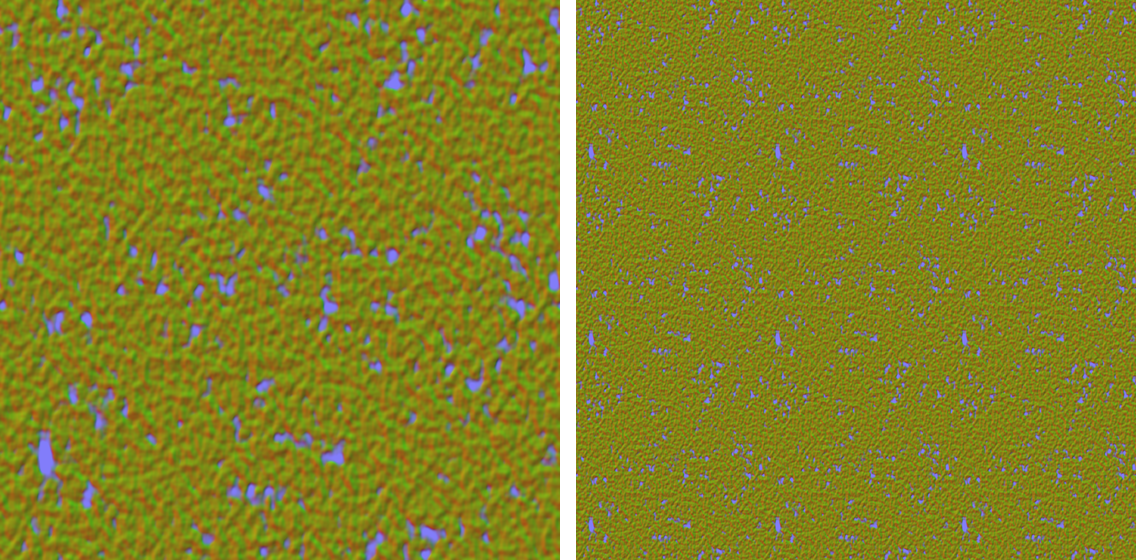
Left: one tile. Right: repeated 3 by 3.
This texture is drawn by a WebGL 1 fragment shader. Its source:

```glsl
precision highp float;
// Tiling grainy relief shown as an olive slope map, with scattered flat blue hollows.

uniform vec2 u_resolution;

#define GRAIN_CELLS vec2(60.0, 43.0)  // upright grains across the canvas
#define TINT_GAIN 0.152               // red against green contrast
#define LIGHT_GAIN 0.122              // light against dark contrast
#define SLOPE_BALANCE vec2(0.9, 1.2)  // evens out the upright grains
#define SLOPE_STEP 0.0014             // sampling distance for slopes
#define HOLLOW_START 0.15             // level where hollows begin
#define HOLLOW_FULL 0.48              // level where hollows are flat
#define HOLLOW_DEPTH 0.20             // height lost inside hollows
#define EDGE_SHADE 0.05               // darkening around hollows
#define OLIVE vec3(0.512, 0.508, 0.088)
#define FLAT_BLUE vec3(0.51, 0.49, 0.98)

// Unit gradient of a lattice corner, wrapped to the period.
vec2 cornerGradient(vec2 corner, vec2 period, float seed) {
  vec2 c = mod(corner, period);
  float h = fract(sin(dot(c, vec2(127.1, 311.7)) + seed * 17.3) * 43758.5453);
  float angle = 6.28318 * h;
  return vec2(cos(angle), sin(angle));
}

// Gradient noise that repeats after a whole number of cells.
float wrapNoise(vec2 uv, vec2 cells, float seed) {
  vec2 p = uv * cells;
  vec2 i = floor(p);
  vec2 f = p - i;
  vec2 w = f * f * f * (f * (f * 6.0 - 15.0) + 10.0);
  vec2 right = vec2(1.0, 0.0);
  vec2 up = vec2(0.0, 1.0);
  float a = dot(cornerGradient(i, cells, seed), f);
  float b = dot(cornerGradient(i + right, cells, seed), f - right);
  float c = dot(cornerGradient(i + up, cells, seed), f - up);
  float d = dot(cornerGradient(i + 1.0, cells, seed), f - 1.0);
  return mix(mix(a, b, w.x), mix(c, d, w.x), w.y);
}

// Upright grains of three sizes.
float grainHeight(vec2 uv) {
  return 0.70 * wrapNoise(uv, GRAIN_CELLS, 1.0)
       + 0.25 * wrapNoise(uv, vec2(95.0, 74.0), 2.0)
       + 0.35 * wrapNoise(uv, vec2(28.0, 21.0), 3.0);
}

// Flat hollows form where low grains meet low broad ground.
float hollowMask(vec2 uv, float grain) {
  float level = 0.50 * wrapNoise(uv, vec2(42.0, 30.0), 6.0)
              + 0.43 * wrapNoise(uv, vec2(18.0, 13.0), 7.0)
              + 0.28 * wrapNoise(uv, vec2(5.0), 8.0)
              - 0.45 * grain;
  return smoothstep(HOLLOW_START, HOLLOW_FULL, level);
}

float relief(vec2 uv) {
  float grain = grainHeight(uv);
  return grain - HOLLOW_DEPTH * hollowMask(uv, grain);
}

// Slope of the relief, measured per grain; y points down the canvas.
vec2 reliefSlope(vec2 uv) {
  vec2 dx = vec2(SLOPE_STEP, 0.0);
  vec2 dy = dx.yx;
  vec2 rise = vec2(relief(uv + dx) - relief(uv - dx),
                   relief(uv - dy) - relief(uv + dy));
  return SLOPE_BALANCE * rise / (2.0 * SLOPE_STEP * 52.0);
}

void main() {
  vec2 uv = gl_FragCoord.xy / u_resolution;
  float flatness = hollowMask(uv, grainHeight(uv));
  float edge = 4.0 * flatness * (1.0 - flatness);

  // Split the slope into a shared light part and an opposing tint part.
  vec2 slope = reliefSlope(uv) * (1.0 - flatness * flatness);
  float light = 0.5 * LIGHT_GAIN * (slope.x + slope.y);
  float tint = 0.5 * TINT_GAIN * (slope.x - slope.y);

  vec3 color = mix(OLIVE, FLAT_BLUE, flatness);
  color.rg += vec2(light + tint, light - tint) - EDGE_SHADE * edge;

  gl_FragColor = vec4(clamp(color, 0.0, 1.0), 1.0);
}
```
